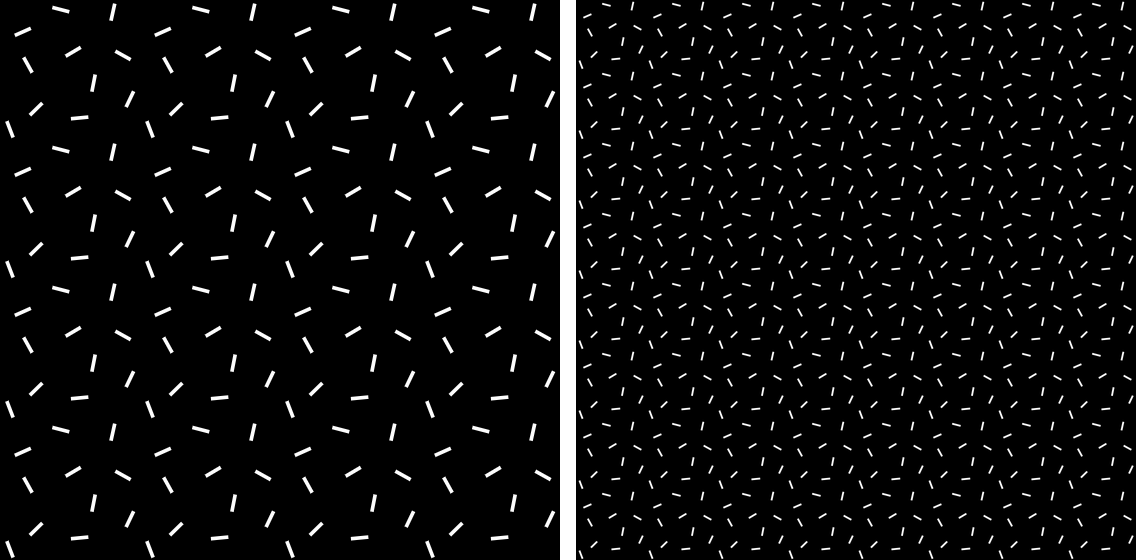
Left, the tile; right, the same tile 2 across and 2 down.
Give the GLSL for this pattern, as a Shadertoy shader.

```glsl
const float REPEATS = 4.0;                  // tiles across and down
const float GRID = 192.0;                   // layout units per tile
const vec2 STICK_HALF_SIZE = vec2(12.0, 2.5);
const vec3 GROUND_COLOR = vec3(0.0);
const vec3 STICK_COLOR = vec3(0.99);

// Each stick: centre x, centre y (layout units), angle (degrees)
const int STICK_COUNT = 11;
const vec3 STICKS[STICK_COUNT] = vec3[STICK_COUNT](
    vec3( 83.4, 178.8, -14.5),
    vec3(154.8, 175.3,  77.5),
    vec3( 31.3, 148.3,  24.0),
    vec3(100.4, 121.0,  30.5),
    vec3(168.7, 116.0, -29.0),
    vec3( 38.3, 102.8, -61.0),
    vec3(128.3,  78.0,  79.0),
    vec3(178.1,  56.0,  64.5),
    vec3( 49.5,  42.4,  44.5),
    vec3(109.2,  30.3,   5.5),
    vec3( 13.7,  14.6, -69.0)
);

float boxDistance(vec2 p, vec2 halfSize) {
    vec2 q = abs(p) - halfSize;
    return length(max(q, 0.0)) + min(max(q.x, q.y), 0.0);
}

// Shortest offset between two points on the wrapping tile
vec2 wrapOffset(vec2 offset) {
    return offset - GRID * floor(offset / GRID + 0.5);
}

float stickDistance(vec2 p, vec3 stick) {
    vec2 offset = wrapOffset(p - stick.xy);
    float angle = radians(stick.z);
    vec2 along = vec2(cos(angle), sin(angle));
    vec2 across = vec2(-along.y, along.x);
    return boxDistance(vec2(dot(offset, along), dot(offset, across)), STICK_HALF_SIZE);
}

void mainImage(out vec4 fragColor, in vec2 fragCoord) {
    vec2 p = fract(fragCoord / iResolution.xy * REPEATS) * GRID;
    float pixel = REPEATS * GRID / min(iResolution.x, iResolution.y);

    // Nearest stick in the tile
    float d = GRID;
    for (int i = 0; i < STICK_COUNT; i++) {
        d = min(d, stickDistance(p, STICKS[i]));
    }

    // Edge smoothed over one pixel
    float coverage = clamp(0.5 - d / pixel, 0.0, 1.0);
    fragColor = vec4(mix(GROUND_COLOR, STICK_COLOR, coverage), 1.0);
}
```
